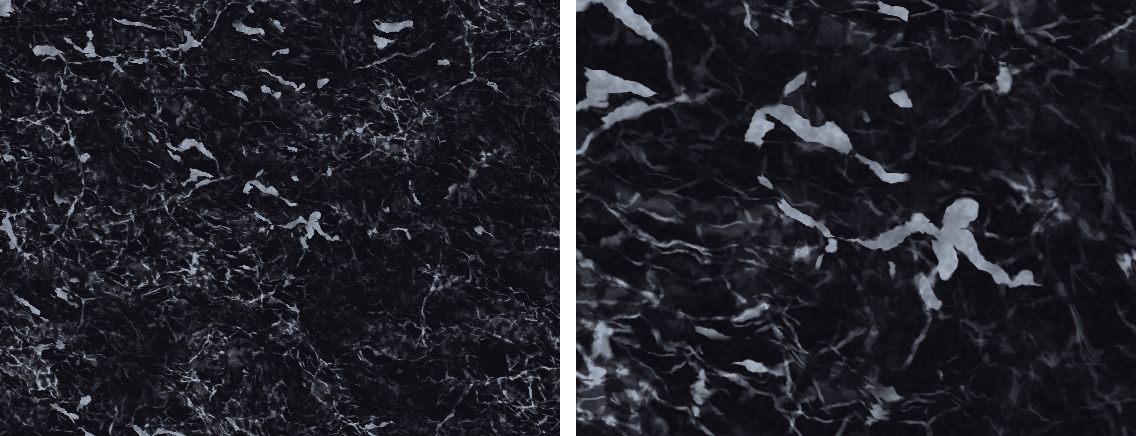
Left: the whole. Right: its middle third, enlarged.
Write a Shadertoy shader that draws this texture.

```glsl
float hash(vec2 p) {
    vec3 q = fract(p.xyx * vec3(0.1031, 0.1030, 0.0973));
    q += dot(q, q.yzx + 33.33);
    return fract((q.x + q.y) * q.z);
}

float noise(vec2 p) {
    vec2 i = floor(p), f = fract(p);
    f = f * f * (3.0 - 2.0 * f);
    return mix(mix(hash(i), hash(i + vec2(1, 0)), f.x),
               mix(hash(i + vec2(0, 1)), hash(i + vec2(1, 1)), f.x), f.y);
}

float fbm(vec2 p) {
    float sum = 0.0, amp = 0.533;
    for (int i = 0; i < 4; i++) {
        sum += amp * noise(p);
        p = mat2(1.6, 1.2, -1.2, 1.6) * p + 17.3;
        amp *= 0.5;
    }
    return sum;
}

// Distance to the border between the two nearest random cells
float crackDistance(vec2 p, float scale) {
    p = p * scale + scale * 7.1 + 40.0;
    vec2 cell = floor(p), near = vec2(9), second = vec2(9);
    for (int y = -1; y <= 1; y++)
    for (int x = -1; x <= 1; x++) {
        vec2 id = cell + vec2(x, y);
        vec2 r = id + vec2(hash(id), hash(id + 91.7)) - p;
        if (dot(r, r) < dot(near, near)) { second = near; near = r; }
        else if (dot(r, r) < dot(second, second)) second = r;
    }
    return dot(0.5 * (near + second), normalize(second - near)) / scale;
}

float line(float d, float width) {
    return 1.0 - smoothstep(width * 0.2, width + 0.4 / iResolution.y, d);
}

void mainImage(out vec4 fragColor, in vec2 fragCoord) {
    vec2 p = fragCoord / iResolution.y;

    // Bend the stone, then stretch it along the falling diagonal
    vec2 bend = vec2(fbm(p * 5.0 + 3.0), fbm(p * 5.0 + 51.0)) - 0.5;
    vec2 ragged = vec2(fbm(p * 45.0 + 8.0), fbm(p * 45.0 + 77.0)) - 0.5;
    vec2 w = p + 0.11 * bend + 0.017 * ragged;
    vec2 q = mat2(0.66, 0.52, -0.28, 1.20) * w;

    float density = 0.26 + 0.74 * smoothstep(0.36, 0.66, fbm(q * 7.0 + 12.0));
    float crumble = smoothstep(0.36, 0.66, fbm(p * 110.0));

    // Gritty haze between the veins
    float haze = smoothstep(0.42, 0.76, fbm(q * 26.0 + 5.0));
    float light = density * haze * (0.04 + 0.28 * crumble);

    // Fine broken vein network, from coarse to hairline
    float scale = 6.0;
    for (int i = 0; i < 5; i++) {
        float gaps = smoothstep(0.43, 0.66, fbm(q * scale * 1.3 + scale * 3.0));
        float vein = line(crackDistance(q, scale), 0.0035 - 0.0004 * float(i));
        light += vein * gaps * density * (0.14 + 0.86 * crumble)
               * (0.88 - 0.10 * float(i));
        scale *= 1.65;
    }

    // Long pale cracks
    float crack = crackDistance(w * vec2(0.9, 1.1), 3.6);
    float run = smoothstep(0.46, 0.64, fbm(p * 7.0 + 30.0));
    light += 0.75 * run * line(crack, 0.0036) * (0.30 + 0.70 * crumble);

    // Small solid patches where cracks swell, with chipped outlines
    float swell = smoothstep(0.53, 0.72, fbm(p * 11.0 + 64.0));
    swell *= smoothstep(0.36, 0.56, fbm(p * 3.0 + 15.0));
    float chip = 0.028 * (fbm(q * 48.0 + 9.0) - 0.5);
    float patchEdge = min(crack, crackDistance(q, 9.0)) + chip - 0.0085 * swell + 0.0035;
    float flake = smoothstep(0.725, 0.755, fbm(q * vec2(19.0, 29.0) + 23.0));
    float pale = smoothstep(0.0015, -0.0012, patchEdge) * smoothstep(0.1, 0.4, swell);
    pale = max(pale, flake * smoothstep(0.5, 0.6, fbm(p * 9.0 + 81.0)));
    light = max(light, pale * (0.48 + 0.70 * fbm(p * 60.0 + 2.0)));

    // Dark body, blue-grey veins and fine grain
    light = min(light, 1.0);
    vec3 color = mix(vec3(0.062, 0.056, 0.083), vec3(0.61, 0.65, 0.71), light);
    color += (noise(p * 330.0) - 0.5) * (0.028 + 0.09 * light);
    fragColor = vec4(color, 1.0);
}
```
